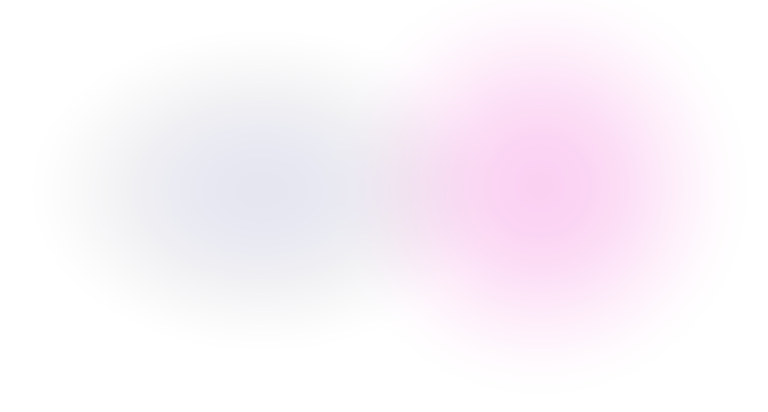
Write a Shadertoy shader that draws this background.

```glsl
// Two soft blurred glows on white: a wide lavender-grey ellipse on the left
// and a round pink glow on the right. Each glow is a smooth radial falloff
// that absorbs some light, so the colours blend where the two overlap.

#define CANVAS_ASPECT 1.869
#define GREY_CENTER vec2(0.637, 0.538)
#define GREY_RADII vec2(0.584, 0.405)
#define GREY_SOFTNESS 1.6
#define PINK_CENTER vec2(1.314, 0.548)
#define PINK_RADII vec2(0.54, 0.54)
#define PINK_SOFTNESS 2.2

// Light absorbed by each glow at full strength
const vec3 GREY_EDGE_ABSORB = vec3(0.098, 0.097, 0.083);
const vec3 LAVENDER_CORE_ABSORB = vec3(0.100, 0.098, 0.056);
const vec3 PINK_ABSORB = vec3(0.016, 0.180, 0.050);

// Strength is 1 at the centre and reaches 0 smoothly at the rim
float glow(vec2 p, vec2 center, vec2 radii, float softness) {
    vec2 q = (p - center) / radii;
    return pow(max(1.0 - dot(q, q), 0.0), softness);
}

void mainImage(out vec4 fragColor, in vec2 fragCoord) {
    // Coordinates in units of the canvas height
    vec2 p = fragCoord / iResolution.xy * vec2(CANVAS_ASPECT, 1.0);

    float grey = glow(p, GREY_CENTER, GREY_RADII, GREY_SOFTNESS);
    float pink = glow(p, PINK_CENTER, PINK_RADII, PINK_SOFTNESS);

    // The grey glow turns lavender towards its core
    vec3 greyAbsorb = mix(GREY_EDGE_ABSORB, LAVENDER_CORE_ABSORB,
                          smoothstep(0.4, 0.95, grey));

    vec3 color = vec3(1.0);
    color *= 1.0 - greyAbsorb * grey;
    color *= 1.0 - PINK_ABSORB * pink;

    fragColor = vec4(color, 1.0);
}
```
